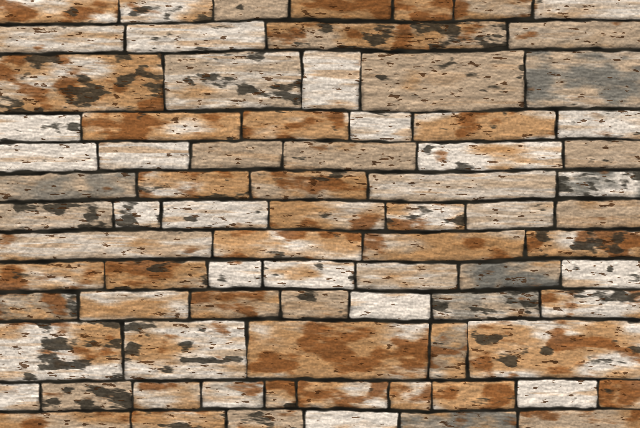
This texture is drawn by a Shadertoy shader. Its source:

```glsl
// Dry-stacked ledgestone wall: thirteen courses of rough travertine blocks.
// Courses are found by accumulating heights, joints by hashed jitter; each
// block is a rough rounded box with strata, stains, pits and a lit surface.

#define UNITS 14.4        // canvas height in thin-course heights
#define TOP_CUT 0.25      // part of the first course hidden above the canvas
#define TALL 2.0          // height of a tall course
#define ASPECT 1.5        // width of the wall for a height of one
#define JITTER 0.72       // irregularity of the vertical joints
#define GAP 0.0020        // half width of the open joints
#define ROUGH 0.0085      // chipping of the block outlines
#define RELIEF 1.05       // strength of the surface lighting

const vec3 CREAM = vec3(0.83, 0.78, 0.72);
const vec3 TAN   = vec3(0.73, 0.63, 0.52);
const vec3 OCHRE = vec3(0.67, 0.49, 0.31);
const vec3 RUST  = vec3(0.47, 0.28, 0.14);
const vec3 GREY  = vec3(0.48, 0.46, 0.42);
const vec3 SHADE = vec3(0.13, 0.12, 0.10);

// Blocks in each course, from the top down
const int BLOCKS[13] = int[13](7, 4, 5, 6, 6, 5, 7, 4, 7, 7, 5, 10, 6);

float hash(vec2 p) {
    return fract(sin(dot(p, vec2(127.1, 311.7))) * 43758.5453);
}

float noise(vec2 p) {
    vec2 i = floor(p), f = fract(p);
    f = f * f * (3.0 - 2.0 * f);
    return mix(mix(hash(i), hash(i + vec2(1, 0)), f.x),
               mix(hash(i + vec2(0, 1)), hash(i + vec2(1, 1)), f.x), f.y);
}

float fbm(vec2 p) {
    float sum = 0.0, amp = 0.5;
    for (int i = 0; i < 5; i++) {
        sum += amp * noise(p);
        p = mat2(1.6, 0.25, -0.25, 2.1) * p + 7.3;
        amp *= 0.5;
    }
    return sum / 0.97;
}

// Position of joint k in a course of n blocks; the outer ones lie off canvas
float joint(float k, float row, float n) {
    if (k < 0.5) return k - 0.2;
    if (k > n - 0.5) return k + 0.2;
    return k + JITTER * (hash(vec2(k, row + 31.0)) - 0.5);
}

float roundBox(vec2 q, vec2 halfSize, float r) {
    vec2 a = abs(q) - halfSize + r;
    return length(max(a, 0.0)) + min(max(a.x, a.y), 0.0) - r;
}

// Bedded surface height used for lighting
float surface(vec2 s) {
    return 0.6 * fbm(s * vec2(22.0, 60.0)) + 0.4 * fbm(s * vec2(75.0, 120.0));
}

vec3 stoneColor(vec2 s, vec4 kind) {
    float strata = fbm(s * vec2(7.0, 48.0));
    float stain = fbm(s * vec2(9.0, 19.0) + 40.0);
    float patchy = fbm(s * vec2(17.0, 27.0) + 80.0);
    float grain = noise(s * 260.0);

    vec3 col = mix(TAN, CREAM, smoothstep(0.32, 0.62, strata + 0.7 * (kind.x - 0.4)));
    col = mix(col, OCHRE, 0.85 * smoothstep(0.47, 0.72, stain + 0.5 * (kind.y - 0.5)));
    col = mix(col, OCHRE, 0.5 * smoothstep(0.55, 0.72, strata));

    // Slate-grey blocks, rusty veins and blackened crusts
    col = mix(col, GREY, smoothstep(0.78, 0.92, kind.z) * smoothstep(0.32, 0.6, patchy));
    col = mix(col, RUST, 0.8 * smoothstep(0.57, 0.72, patchy + 0.32 * (kind.y - 0.6)));
    float crust = smoothstep(0.6, 0.7, fbm(s * vec2(24.0, 38.0)) + 0.34 * (kind.w - 0.72));
    col = mix(col, SHADE * 1.5, 0.8 * crust);

    // Elongated pits and fine grain
    float pits = smoothstep(0.66, 0.75, fbm(s * vec2(48.0, 115.0)) + 0.1 * (kind.w - 0.5));
    col = mix(col, RUST * 0.55, 0.75 * pits);
    return col * (0.92 + 0.16 * grain);
}

void mainImage(out vec4 fragColor, in vec2 fragCoord) {
    vec2 p = fragCoord / iResolution.xy * vec2(ASPECT, 1.0);
    float px = 1.0 / iResolution.y;

    // Course: walk down the wall, with gently wavering beds
    float u = (1.0 - p.y) * UNITS + TOP_CUT + 0.22 * (noise(p * vec2(3.0, 2.0)) - 0.5);
    float top = 0.0, height = 1.0;
    int course = 0;
    for (int i = 0; i < 13; i++) {
        course = i;
        height = i % 8 == 2 ? TALL : 1.0;
        if (u < top + height) break;
        top += height;
    }

    // Block: pick the cell between two jittered joints
    float row = float(course), n = float(BLOCKS[course]);
    float x = p.x / ASPECT * n, id = floor(x);
    if (x < joint(id, row, n)) id -= 1.0;
    else if (x >= joint(id + 1.0, row, n)) id += 1.0;
    float left = joint(id, row, n), right = joint(id + 1.0, row, n);

    vec2 seed = vec2(id, row);
    vec4 kind = vec4(hash(seed + 3.1), hash(seed + 11.7), hash(seed + 23.9), hash(seed + 47.3));
    vec2 q = vec2((x - 0.5 * (left + right)) / n * ASPECT, (top + 0.5 * height - u) / UNITS);
    vec2 halfSize = 0.5 * vec2((right - left) / n * ASPECT, height / UNITS) - GAP;

    // Uneven height, tilt and chipped outline
    halfSize.y -= 0.003 * kind.z * kind.z;
    q.y += q.x * 0.025 * (kind.x - 0.5);
    vec2 slanted = vec2(q.x + q.y * 0.12 * (kind.w - 0.5), q.y);
    float d = roundBox(slanted, halfSize, 0.006) + ROUGH * (fbm(p * 34.0 + kind.xy * 9.0) - 0.46);

    // Light from above on the surface and the worn rim
    vec2 s = p + kind.zw * 17.0;
    float slope = surface(s) - surface(s + vec2(-0.002, 0.004));
    float light = 1.02 + RELIEF * slope + 0.14 * (kind.x - 0.5);
    float rim = smoothstep(-0.011, -0.001, d);
    light += rim * (q.y > 0.0 ? 0.06 : -0.24);
    light *= 1.0 - 0.3 * smoothstep(-0.003, 0.0, d);

    vec3 gapColor = SHADE * (0.6 + 0.9 * noise(p * vec2(30.0, 90.0)));
    vec3 col = mix(gapColor, stoneColor(s, kind) * light, smoothstep(px, -px, d));
    fragColor = vec4(clamp(col, 0.0, 1.0), 1.0);
}
```
